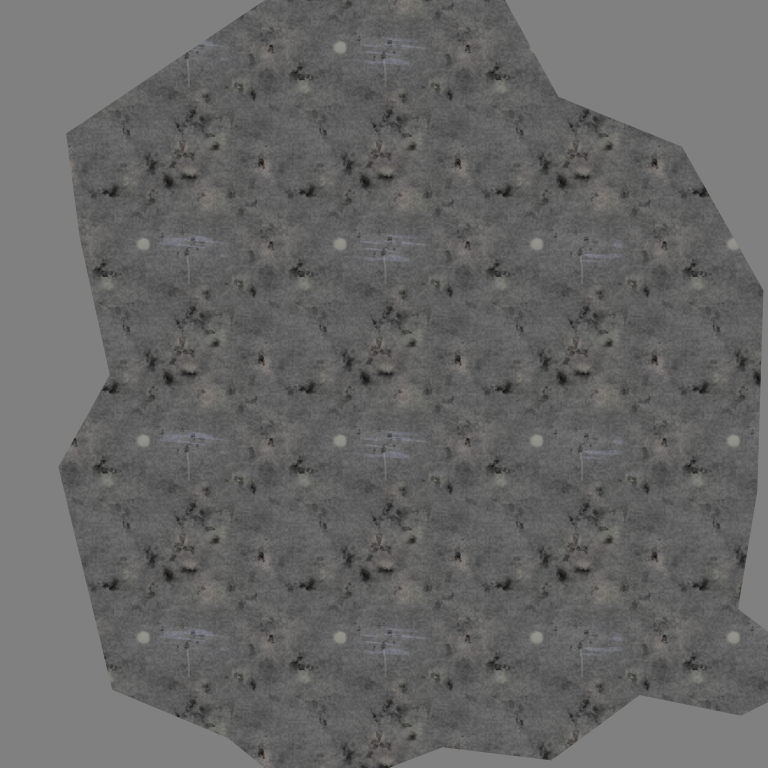
Write a Shadertoy shader that draws this texture.

```glsl
// A ragged slab of worn grey concrete on a flat grey ground.
// One stained tile, built from wrapping noise and soft blots, repeats about
// 3.9 times each way; a polygon distance cuts the slab outline.

float hash(vec2 cell) {
    uvec2 k = uvec2(ivec2(cell)) * uvec2(1597334673u, 3812015801u);
    uint h = (k.x ^ k.y) * 1597334673u;
    h = (h ^ (h >> 15)) * 2246822519u;
    return float((h ^ (h >> 13)) & 65535u) / 65535.0;
}

// Value noise that wraps after one tile; seed selects a separate pattern.
float noise(vec2 q, vec2 cells, float seed) {
    vec2 x = q * cells, i = floor(x), f = fract(x);
    f = f * f * (3.0 - 2.0 * f);
    vec2 a = mod(i, cells) + seed * 131.0;
    vec2 b = mod(i + 1.0, cells) + seed * 131.0;
    return mix(mix(hash(a), hash(vec2(b.x, a.y)), f.x),
               mix(hash(vec2(a.x, b.y)), hash(b), f.x), f.y);
}

float fbm(vec2 q, float cells, float seed) {
    float sum = 0.0, weight = 0.5;
    for (int k = 0; k < 4; k++) {
        sum += weight * noise(q, vec2(cells), seed + float(k));
        cells *= 2.0;
        weight *= 0.55;
    }
    return sum / 1.01;
}

// Soft ellipse, centre in xy and radii in zw, repeated in every tile.
float blot(vec2 q, vec4 e) {
    vec2 d = (fract(q - e.xy + 0.5) - 0.5) / e.zw;
    return exp(-dot(d, d));
}

// Signed distance to the slab outline, negative inside.
float slab(vec2 p) {
    const int N = 21;
    vec2 v[N] = vec2[N](
        vec2(0.360, 1.01), vec2(0.086, 0.826), vec2(0.104, 0.69), vec2(0.143, 0.512),
        vec2(0.076, 0.392), vec2(0.146, 0.102), vec2(0.297, 0.039), vec2(0.357, -0.01),
        vec2(0.480, -0.01), vec2(0.576, 0.027), vec2(0.718, 0.010), vec2(0.833, 0.095),
        vec2(0.965, 0.068), vec2(1.01, 0.091), vec2(1.01, 0.170), vec2(0.961, 0.207),
        vec2(0.986, 0.360), vec2(0.994, 0.622), vec2(0.888, 0.809), vec2(0.727, 0.874),
        vec2(0.652, 1.01));
    float d = 10.0, side = 1.0;
    for (int i = 0; i < N; i++) {
        vec2 a = v[i], b = v[(i + 1) % N], e = b - a, w = p - a;
        d = min(d, length(w - e * clamp(dot(w, e) / dot(e, e), 0.0, 1.0)));
        if ((a.y > p.y) != (b.y > p.y) && p.x < a.x + e.x * w.y / e.y) side = -side;
    }
    return side * d;
}

vec3 concrete(vec2 q) {
    vec4 pale[11] = vec4[11](
        vec4(0.46, -0.19, 0.06, 0.04), vec4(0.38, -0.42, 0.07, 0.10),
        vec4(0.22, -0.57, 0.10, 0.10), vec4(-0.09, -0.67, 0.05, 0.05),
        vec4(0.35, -0.75, 0.13, 0.10), vec4(0.59, -0.40, 0.04, 0.025),
        vec4(0.27, -0.27, 0.04, 0.08), vec4(0.65, 0.02, 0.11, 0.09),
        vec4(-0.16, -0.22, 0.06, 0.07), vec4(0.62, -0.60, 0.04, 0.05),
        vec4(0.03, -0.75, 0.03, 0.04));
    vec4 dark[9] = vec4[9](
        vec4(0.25, -0.36, 0.07, 0.035), vec4(0.03, -0.60, 0.03, 0.05),
        vec4(0.32, -0.26, 0.015, 0.03), vec4(0.535, -0.25, 0.03, 0.025),
        vec4(-0.18, -0.72, 0.07, 0.02), vec4(0.37, -0.48, 0.03, 0.02),
        vec4(0.23, -0.64, 0.03, 0.02), vec4(0.12, -0.68, 0.05, 0.03),
        vec4(0.75, -0.11, 0.04, 0.05));

    // Mottling, grain and fine sideways wear
    float cloud = fbm(q, 5.0, 1.0), rough = fbm(q, 16.0, 7.0);
    float grain = noise(q, vec2(112.0), 13.0);
    float wear = noise(q, vec2(24.0, 80.0), 15.0);
    vec3 col = vec3(0.375) + 0.10 * (cloud - 0.5) + 0.09 * (rough - 0.5)
             + 0.07 * (grain - 0.5) + 0.04 * (wear - 0.5);

    // Stains with ragged rims
    vec2 warped = q + 0.09 * (vec2(fbm(q, 12.0, 21.0), fbm(q, 12.0, 27.0)) - 0.5);
    float light = 0.0, soot = 0.0;
    for (int i = 0; i < 11; i++) light = max(light, blot(warped, pale[i]));
    for (int i = 0; i < 9; i++) soot = max(soot, blot(warped, dark[i]));
    vec3 tan = mix(vec3(0.09, 0.088, 0.06), vec3(0.13, 0.10, 0.08),
                   smoothstep(0.5, 0.8, noise(q, vec2(9.0), 33.0)));
    col += tan * light * smoothstep(0.2, 0.75, rough);
    col -= 0.27 * soot * smoothstep(0.35, 0.62, fbm(q, 22.0, 37.0));

    // Loose dark flecks, thickest around the stains
    float fleck = smoothstep(0.60, 0.78, fbm(q, 20.0, 43.0));
    col -= 0.16 * fleck * (0.3 + light + smoothstep(0.5, 0.65, cloud));

    // Bluish scratches with a thin crack below them
    float scratch = smoothstep(0.62, 0.85, noise(q + vec2(0.0, 0.1 * q.x), vec2(7.0, 64.0), 51.0));
    scratch *= smoothstep(0.25, 0.6, blot(q, vec4(0.26, -0.02, 0.20, 0.08)));
    col += vec3(0.06, 0.06, 0.10) * scratch;
    vec2 c = fract(q - vec2(0.23, -0.13) + 0.5) - 0.5;
    float crack = smoothstep(0.008, 0.002, abs(c.x + 0.02 * (cloud - 0.5)));
    col += 0.08 * crack * smoothstep(0.08, 0.06, abs(c.y));

    // Pale chip
    float chip = smoothstep(0.25, 0.7, blot(q + 0.3 * (warped - q), vec4(0.0, 0.0, 0.037, 0.037)));
    return mix(col, vec3(0.56, 0.56, 0.53) + 0.12 * (rough - 0.5), 0.85 * chip);
}

void mainImage(out vec4 fragColor, in vec2 fragCoord) {
    vec2 p = fragCoord / iResolution.xy;
    float cover = clamp(0.5 - slab(p) * iResolution.y, 0.0, 1.0);
    vec3 stone = concrete((p - vec2(0.1865, 0.1695)) / 0.2561);
    fragColor = vec4(mix(vec3(0.5), stone, cover), 1.0);
}
```
